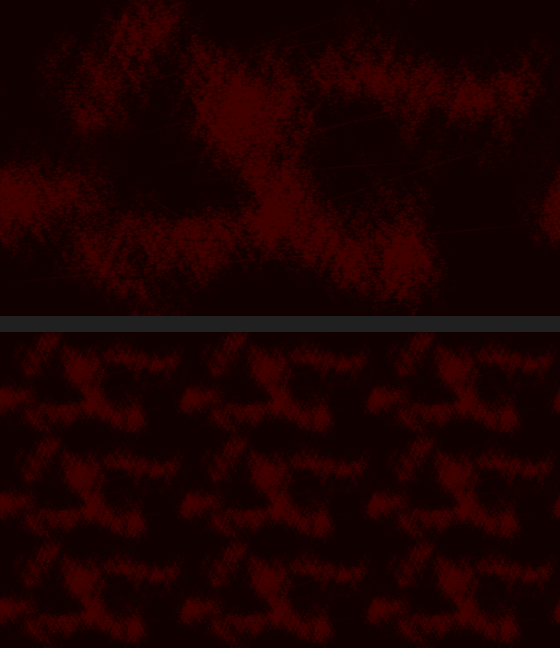
Top: one tile. Bottom: repeated 3 by 3.
Write a WebGL 2 fragment shader that draws this background.

```glsl
#version 300 es
precision highp float;
// Dark red grunge: smoky patches in two zigzag rows, broken up by wrapped
// value noise, cellular grain and slanted streaks, then crossed by long thin
// scratches. Every lattice has whole repeats, so the canvas tiles.
uniform vec2 u_resolution;
out vec4 fragColor;

const vec3 DARK_RED = vec3(0.068, 0.0, 0.0);
const vec3 BRIGHT_RED = vec3(0.25, 0.0, 0.0);
const int PATCH_COLUMNS = 4;
const int PATCH_COUNT = 8;
const vec2 PATCH_SIZE = vec2(0.073, 0.115);   // share of the canvas
const float WARP = 0.28;                      // raggedness of the patches
const vec2 WARP_CELLS = vec2(6.0, 4.0);
const vec2 CLOUD_CELLS = vec2(9.0, 5.0);
const vec2 GRAIN_CELLS = vec2(130.0, 100.0);
const vec2 FLECK_CELLS = vec2(62.0, 50.0);
const float CLOUD_GAIN = 1.5;
const float GRAIN_GAIN = 0.65;
const float FLECK_GAIN = 0.35;
const float STREAK_GAIN = 0.35;
const vec2 TONE_RANGE = vec2(0.15, 1.15);     // density of darkest, brightest
const int SCRATCH_COUNT = 13;
const float SCRATCH_WIDTH = 0.0014;           // share of the height
const float SCRATCH_GAIN = 0.5;

vec2 hash2(vec2 p) {
  vec3 q = fract(p.xyx * vec3(0.1031, 0.1030, 0.0973));
  q += dot(q, q.yzx + 33.33);
  return fract((q.xx + q.yz) * q.zy);
}

// Value noise that wraps after "period" cells.
float noise(vec2 p, vec2 period) {
  vec2 cell = floor(p);
  vec2 f = p - cell;
  f = f * f * (3.0 - 2.0 * f);
  vec2 a = mod(cell, period);
  vec2 b = mod(cell + 1.0, period);
  return mix(mix(hash2(a).x, hash2(vec2(b.x, a.y)).x, f.x),
             mix(hash2(vec2(a.x, b.y)).x, hash2(b).x, f.x), f.y);
}

// Layered noise, centred on zero.
float cloud(vec2 uv, vec2 cells) {
  float sum = 0.0;
  float weight = 0.5;
  for (int octave = 0; octave < 5; octave++) {
    sum += weight * (noise(uv * cells, cells) - 0.5);
    cells *= 2.0;
    weight *= 0.5;
  }
  return sum;
}

// Cellular specks, bright at the cell points, roughly centred on zero.
float specks(vec2 uv, vec2 cells) {
  vec2 p = uv * cells;
  vec2 cell = floor(p);
  float nearest = 4.0;
  for (int y = -1; y <= 1; y++) {
    for (int x = -1; x <= 1; x++) {
      vec2 c = cell + vec2(x, y);
      vec2 d = c + hash2(mod(c, cells) + 17.0) - p;
      nearest = min(nearest, dot(d, d));
    }
  }
  return 0.48 - sqrt(nearest);
}

// Two families of steep streaks leaning to either side.
float streaks(vec2 uv) {
  float right = noise(vec2(80.0 * uv.x - 20.0 * uv.y, 6.0 * uv.y), vec2(20.0, 6.0));
  float left = noise(vec2(78.0 * uv.x + 26.0 * uv.y, 5.0 * uv.y), vec2(26.0, 5.0));
  return right + left - 1.0;
}

float patches(vec2 uv) {
  float sum = 0.0;
  for (int i = 0; i < PATCH_COUNT; i++) {
    float column = float(i % PATCH_COLUMNS);
    float row = float(i / PATCH_COLUMNS);
    float zigzag = 1.0 - 2.0 * mod(column, 2.0);
    vec2 center = vec2(0.08 + 0.13 * row + 0.21 * column, 0.28 + 0.44 * row + 0.055 * zigzag);
    vec2 d = uv - center;
    d = (d - round(d)) / PATCH_SIZE;
    float strength = 0.9 + 0.15 * cos((float(i) - 2.5) * 1.366);
    sum += strength * exp(-0.5 * dot(d, d));
  }
  return sum;
}

float scratches(vec2 uv, float aspect) {
  float strongest = 0.0;
  float pixel = 1.0 / u_resolution.y;
  for (int i = 0; i < SCRATCH_COUNT; i++) {
    vec2 rnd = hash2(vec2(float(i) + 3.0, 41.0));
    vec2 center = vec2(0.3, 0.12) + vec2(0.4, 0.76) * fract(float(i) * vec2(0.618, 0.382) + 0.3 * rnd);
    bool falling = i % 4 == 3;
    float angle = falling ? -0.3 - 0.3 * rnd.x : 0.08 + 0.3 * rnd.x;
    float halfLength = falling ? 0.2 : 0.35 + 0.42 * rnd.y;
    vec2 d = uv - center;
    d = (d - round(d)) * vec2(aspect, 1.0);
    vec2 along = vec2(cos(angle), sin(angle));
    float t = dot(d, along) / halfLength;
    float bow = 0.012 * (t * t - 0.3);
    float dist = abs(dot(d, vec2(-along.y, along.x)) + bow);
    float line = 1.0 - smoothstep(0.0, SCRATCH_WIDTH + pixel, dist);
    strongest = max(strongest, line * (0.5 + 0.5 * rnd.y) * smoothstep(1.0, 0.45, abs(t)));
  }
  return strongest;
}

void main() {
  vec2 uv = gl_FragCoord.xy / u_resolution;
  float aspect = u_resolution.x / u_resolution.y;

  // Ragged smoke
  vec2 warp = vec2(cloud(uv, WARP_CELLS) / aspect, cloud(uv + 0.37, WARP_CELLS));
  float density = patches(uv + WARP * warp);

  // Texture, fading out where there is no smoke
  float grain = GRAIN_GAIN * specks(uv, GRAIN_CELLS) + FLECK_GAIN * specks(uv, FLECK_CELLS);
  float texture_ = CLOUD_GAIN * cloud(uv + 0.61, CLOUD_CELLS) + STREAK_GAIN * streaks(uv) + grain;
  float tone = smoothstep(TONE_RANGE.x, TONE_RANGE.y, density + texture_ * smoothstep(0.0, 0.35, density));

  // Scratches, worn by the grain
  float wear = clamp(0.75 + 2.0 * grain, 0.2, 1.0);
  tone += SCRATCH_GAIN * wear * scratches(uv, aspect) * (1.0 - tone);

  fragColor = vec4(mix(DARK_RED, BRIGHT_RED, tone), 1.0);
}
```
